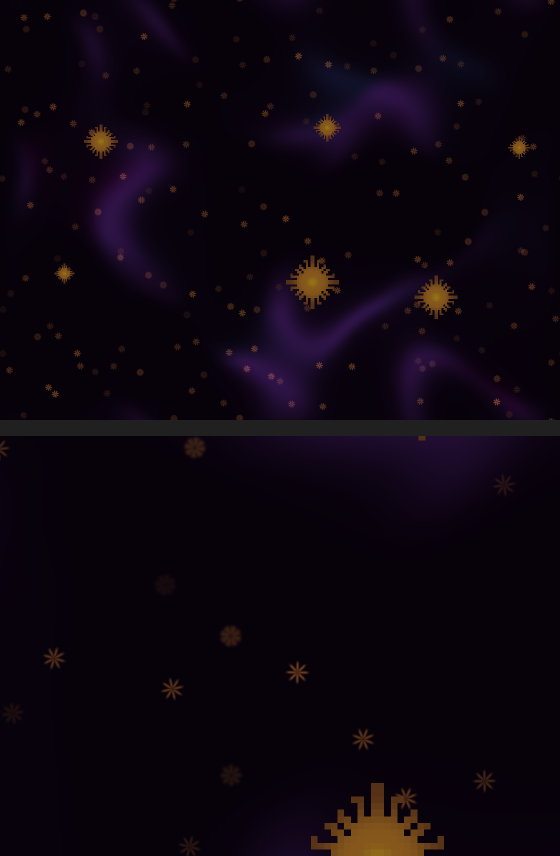
Top: the whole. Bottom: its middle third, enlarged.
Write a WebGL 2 fragment shader that draws this background.

```glsl
#version 300 es
precision highp float;

uniform vec2 u_resolution;
out vec4 fragColor;

const vec2 TILE = vec2(4.0, 3.0);
const float TAU = 6.28318;

vec2 hash2(vec2 p) {
    vec3 q = fract(p.xyx * vec3(0.1031, 0.1030, 0.0973));
    q += dot(q, q.yzx + 33.33);
    return fract((q.xx + q.yz) * q.zy);
}

float cornerSlope(vec2 cell, vec2 corner, vec2 f, float seed) {
    float angle = TAU * hash2(mod(cell + corner, TILE) + seed).x;
    return dot(vec2(cos(angle), sin(angle)), f - corner);
}

// Gradient noise that wraps over the tile
float noise(vec2 p, float seed) {
    vec2 cell = floor(p), f = fract(p);
    vec2 s = f * f * f * (f * (f * 6.0 - 15.0) + 10.0);
    float low = mix(cornerSlope(cell, vec2(0, 0), f, seed), cornerSlope(cell, vec2(1, 0), f, seed), s.x);
    float high = mix(cornerSlope(cell, vec2(0, 1), f, seed), cornerSlope(cell, vec2(1, 1), f, seed), s.x);
    return mix(low, high, s.y);
}

// Soft curling bands along the zero line of warped noise
vec3 nebula(vec2 p) {
    vec2 warped = p + 0.35 * vec2(noise(p, 11.0), noise(p, 23.0));
    float ridge = noise(warped, 37.0);
    float hue = noise(warped, 53.0);
    float presence = smoothstep(-0.2, 0.3, noise(p, 71.0));
    float band = exp(-pow(ridge / 0.13, 2.0)) + 0.2 * exp(-pow(ridge / 0.35, 2.0));
    vec3 tint = mix(vec3(0.13, 0.06, 0.2), vec3(0.12, 0.01, 0.12), smoothstep(0.05, 0.3, hue));
    tint = mix(tint, vec3(0.03, 0.05, 0.1), smoothstep(0.05, 0.3, -hue));
    float sideFade = smoothstep(0.0, 0.4, min(p.x, TILE.x - p.x));
    return tint * band * presence * sideFade;
}

// Small eight-armed sparks, one at most per grid cell
vec3 sparks(vec2 p) {
    float pixel = TILE.y / u_resolution.y;
    vec2 grid = p * 5.0;
    float light = 0.0;
    for (int y = -1; y <= 1; y++)
    for (int x = -1; x <= 1; x++) {
        vec2 cell = floor(grid) + vec2(x, y);
        vec2 id = mod(cell, TILE * 5.0);
        vec2 traits = hash2(id + 131.0), look = hash2(id + 217.0);
        if (traits.x > 0.58) continue;
        vec2 d = (grid - cell - hash2(id + 89.0)) / 5.0;
        float r = length(d), sector = TAU / 8.0;
        float angle = mod(atan(d.y, d.x) + look.x * TAU, sector) - 0.5 * sector;
        float blur = 0.012 * smoothstep(0.6, 1.0, look.y);
        float arm = 1.0 - smoothstep(0.0, 0.004 + 0.7 * pixel + blur, r * abs(sin(angle)));
        float reach = 1.0 - smoothstep(0.018, 0.031, r);
        float hollow = mix(0.6, 1.0, smoothstep(0.0, 0.01, r));
        light += arm * reach * hollow * mix(0.25, 1.0, traits.y) * (1.0 - 0.5 * look.y);
    }
    return vec3(0.42, 0.25, 0.08) * light;
}

// Blocky sunburst: colour and coverage, q spans -1 to 1
vec4 sunburst(vec2 q) {
    q = (floor(q * 12.0) + 0.5) / 12.0;
    float r = length(q), angle = atan(q.y, q.x);
    float body = step(mix(r, abs(q.x) + abs(q.y), 0.5), 0.6);
    float tip = 0.82 + 0.18 * pow(abs(cos(2.0 * angle)), 4.0);
    float ray = step(mix(-0.7, 0.6, smoothstep(0.45, 1.0, r)), cos(20.0 * angle)) * step(r, tip);
    vec3 colour = mix(vec3(0.58, 0.46, 0.08), vec3(0.52, 0.34, 0.11), smoothstep(0.0, 0.3, r));
    colour = mix(colour, vec3(0.33, 0.19, 0.09), smoothstep(0.35, 0.9, r));
    return vec4(colour, max(body, ray));
}

// Six large stars, one in each part of a 3 by 2 layout
vec3 addSuns(vec3 base, vec2 p) {
    float pixel = TILE.y / u_resolution.y;
    for (int i = 0; i < 6; i++) {
        vec2 slot = vec2(i % 3, i / 3);
        vec2 centre = (slot + 0.2 + 0.6 * hash2(slot + 307.0)) * TILE / vec2(3, 2);
        float radius = 0.07 + 0.12 * pow(float((i * 5) % 6) / 5.0, 1.6);
        vec2 d = p - centre;
        d -= TILE * round(d / TILE);
        if (length(d) > radius * 1.3) continue;
        vec4 sum = vec4(0.0);
        for (int k = 0; k < 4; k++) {
            vec2 offset = (vec2(k % 2, k / 2) - 0.5) * 0.5 * pixel;
            vec4 texel = sunburst((d + offset) / radius);
            sum += vec4(texel.rgb * texel.a, texel.a) / 4.0;
        }
        base = base * (1.0 - sum.a) + sum.rgb;
    }
    return base;
}

void main() {
    vec2 p = gl_FragCoord.xy / u_resolution * TILE;
    vec3 colour = vec3(0.027, 0.005, 0.04) + nebula(p) + sparks(p);
    fragColor = vec4(addSuns(colour, p), 1.0);
}
```
